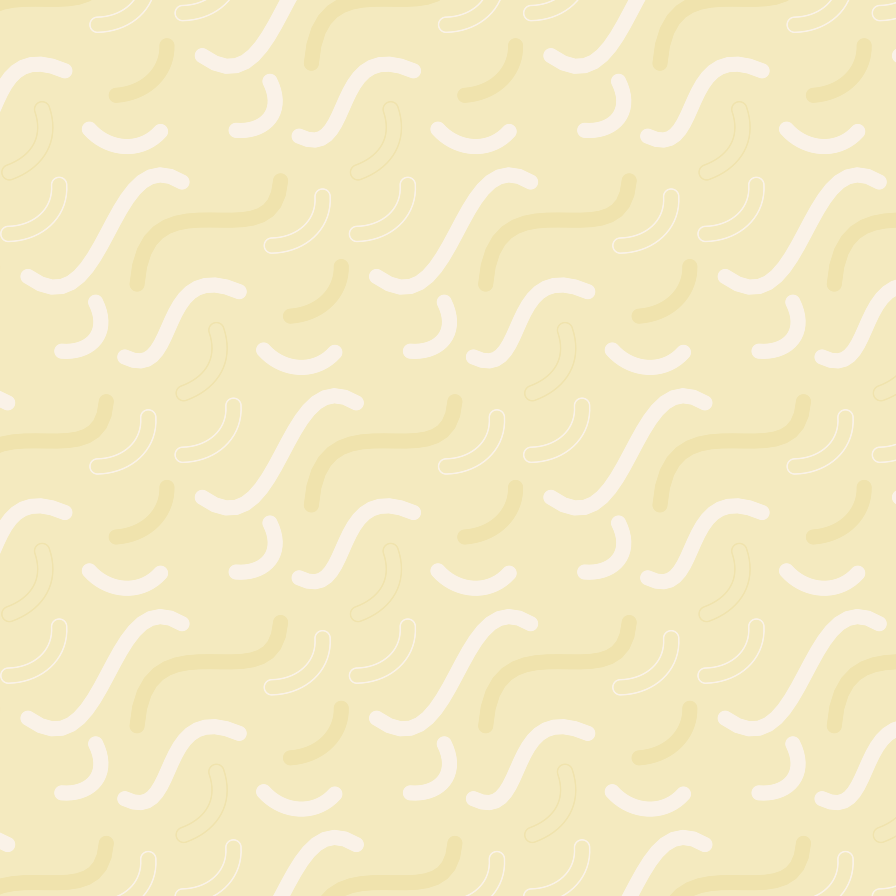
This pattern is drawn by a three.js fragment shader. Its source:

```glsl
// Half-drop repeat of rounded squiggles and thin outlined beans on pale yellow.
varying vec2 vUv;

const vec3 CREAM = vec3(0.98, 0.95, 0.91);
const vec3 BUTTER = vec3(0.94, 0.89, 0.68);
const float RADIUS = 6.5;

// Moves p into the half-drop cell centred on the given point.
vec2 wrapAround(vec2 p, vec2 center) {
  vec2 q = p - center;
  float row = floor(q.y / 189.3 + 0.5);
  q -= row * vec2(149.4, 189.3);
  q.x -= 298.8 * floor(q.x / 298.8 + 0.5);
  return q + center;
}

float segmentDistance(vec2 p, vec2 a, vec2 b) {
  vec2 ab = b - a;
  return length(p - a - ab * clamp(dot(p - a, ab) / dot(ab, ab), 0.0, 1.0));
}

vec2 bezier(vec2 a, vec2 b, vec2 c, vec2 d, float t) {
  float s = 1.0 - t;
  return s * s * s * a + 3.0 * s * s * t * b + 3.0 * s * t * t * c + t * t * t * d;
}

// Distance to the repeated cubic curve, measured along short chords.
float curveDistance(vec2 p, vec2 a, vec2 b, vec2 c, vec2 d) {
  vec2 q = wrapAround(p, 0.5 * (a + d));
  vec2 previous = a;
  float nearest = 1e5;
  for (int i = 1; i <= 18; i++) {
    vec2 next = bezier(a, b, c, d, float(i) / 18.0);
    nearest = min(nearest, segmentDistance(q, previous, next));
    previous = next;
  }
  return nearest;
}

float outline(float d) {
  return abs(d - RADIUS) - 0.65;
}

void main() {
  // The canvas is 768 units wide, with y running down.
  vec2 p = vec2(vUv.x, 1.0 - vUv.y) * 768.0;
  float blur = 0.5 * fwidth(p.y);

  // Solid cream strokes: long wave, short wave, hook and smile
  float cream = curveDistance(p, vec2(24, 237), vec2(92, 287), vec2(93, 116), vec2(156, 156));
  cream = min(cream, curveDistance(p, vec2(107, 306), vec2(155, 330), vec2(133, 218), vec2(205, 250)));
  cream = min(cream, curveDistance(p, vec2(82, 259), vec2(95, 285), vec2(78, 303), vec2(53, 301)));
  cream = min(cream, curveDistance(p, vec2(226, 300), vec2(242, 318), vec2(270, 321), vec2(287, 302)));
  cream -= RADIUS;

  // Solid butter strokes: long wave and arc
  float butter = curveDistance(p, vec2(117.5, 243.5), vec2(125, 140), vec2(235, 230), vec2(240.5, 155));
  butter = min(butter, curveDistance(p, vec2(292.5, 228.5), vec2(293, 250), vec2(276, 269), vec2(249, 271)));
  butter -= RADIUS;

  // Outlined beans
  float bean = curveDistance(p, vec2(276.5, 168.5), vec2(278, 193), vec2(258, 210), vec2(233, 210.5));
  bean = min(bean, curveDistance(p, vec2(349.5, 158.5), vec2(351, 183), vec2(331, 200), vec2(306, 200.5)));
  cream = min(cream, outline(bean));
  bean = curveDistance(p, vec2(185.5, 283), vec2(194, 308), vec2(182, 328), vec2(157.5, 337));
  butter = min(butter, outline(bean));

  vec3 color = vec3(0.957, 0.918, 0.749);
  color = mix(color, BUTTER, 1.0 - smoothstep(-blur, blur, butter));
  color = mix(color, CREAM, 1.0 - smoothstep(-blur, blur, cream));
  gl_FragColor = vec4(color, 1.0);
}
```
